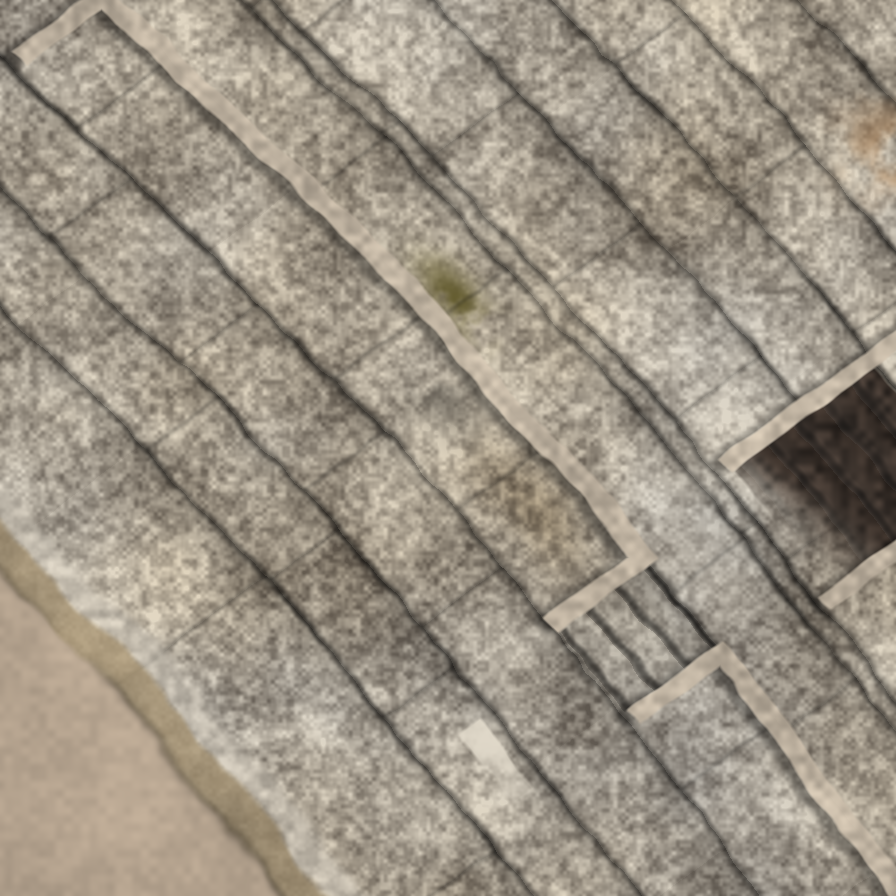
Give the GLSL for this texture, as a Shadertoy shader.

```glsl
const float TILT = 0.838;        // downward angle of the rows, radians
const float BEND = 0.09;         // curvature of the rows
const float SKEW = 0.10;         // lean of the cross walls
const float SOFT = 0.0022;       // worn softness of cut edges
const float GROOVE = 0.0048;     // half width of the row joints
const float SHADE = 0.022;       // reach of the shadow below each row
const float STAIR = 0.039;       // depth of one stair tread
const float SAND_EDGE = -0.462;
const vec3 STONE_DARK = vec3(0.39, 0.36, 0.325);
const vec3 STONE_LIGHT = vec3(0.81, 0.78, 0.725);
const vec3 CURB = vec3(0.75, 0.70, 0.63);
const vec3 SAND = vec3(0.71, 0.64, 0.56);
const vec3 OCHRE = vec3(0.61, 0.54, 0.42);
const vec3 MOSS = vec3(0.38, 0.35, 0.17);
const vec3 RUST = vec3(0.67, 0.49, 0.31);
const vec3 PIT = vec3(0.17, 0.14, 0.12);
const vec3 CHALK = vec3(0.88, 0.85, 0.79);

// Row joints, measured across the curve
const int ROWS = 10;
const float JOINTS[ROWS] = float[ROWS](-0.248, -0.153, -0.043, 0.086, 0.185,
                                       0.208, 0.332, 0.429, 0.523, 0.626);

// Raised curbs: start and end along, start and end across
const int CURBS = 7;
const vec4 CURB_BOX[CURBS] = vec4[CURBS](
    vec4(-0.64, 0.238, 0.074, 0.097), vec4(0.358, 2.0, 0.072, 0.095),
    vec4(0.217, 0.239, -0.043, 0.097), vec4(0.355, 0.377, -0.036, 0.095),
    vec4(0.189, 0.209, 0.222, 0.70), vec4(0.378, 0.399, 0.214, 0.70),
    vec4(-0.652, -0.630, -0.030, 0.090));

float hash(vec2 p) {
    return fract(sin(dot(p, vec2(127.1, 311.7))) * 43758.5453);
}

float noise(vec2 p) {
    vec2 i = floor(p), f = fract(p);
    f = f * f * (3.0 - 2.0 * f);
    return mix(mix(hash(i), hash(i + vec2(1, 0)), f.x),
               mix(hash(i + vec2(0, 1)), hash(i + vec2(1, 1)), f.x), f.y);
}

float fbm(vec2 p) {
    float sum = 0.0, amp = 0.533;
    for (int i = 0; i < 4; i++) {
        sum += amp * noise(p);
        p = mat2(1.6, 1.2, -1.2, 1.6) * p + 7.3;
        amp *= 0.5;
    }
    return sum;
}

float band(float x, float lo, float hi, float soft) {
    return smoothstep(lo - soft, lo + soft, x) * (1.0 - smoothstep(hi - soft, hi + soft, x));
}

float curbMask(vec2 q, float soft) {
    float m = 0.0;
    for (int i = 0; i < CURBS; i++) {
        vec4 b = CURB_BOX[i];
        m = max(m, band(q.x, b.x, b.y, soft) * band(q.y, b.z, b.w, soft));
    }
    return m;
}

float blob(vec2 q, vec2 centre, vec2 size) {
    vec2 d = (q - centre) / size;
    return exp(-dot(d, d));
}

void mainImage(out vec4 fragColor, in vec2 fragCoord) {
    vec2 uv = fragCoord / iResolution.y;
    float soft = max(SOFT, 0.8 / iResolution.y);

    // Curved frame: q.x along the rows, q.y across them
    vec2 p = uv - 0.5;
    float along = dot(p, vec2(cos(TILT), -sin(TILT)));
    float across = dot(p, vec2(sin(TILT), cos(TILT))) + BEND * along * along;
    across += 0.010 * (noise(uv * 9.0) - 0.5) + 0.006 * (noise(uv * 45.0) - 0.5);
    vec2 q = vec2(along - SKEW * across + 0.004 * (noise(uv * 38.0 + 9.0) - 0.5), across);

    float patches = fbm(uv * 11.0);
    float grain = noise(uv * 105.0 + 3.0);
    float fine = noise(uv * 230.0);

    // Rows with joints and the shadow each casts on the one below
    float row = 0.0, groove = 0.0, shadow = 0.0;
    for (int i = 0; i < ROWS; i++) {
        float d = q.y - JOINTS[i];
        row += step(0.0, d);
        groove = max(groove, exp(-d * d / (GROOVE * GROOVE)));
        shadow = max(shadow, step(d, 0.0) * exp(d / SHADE));
    }
    groove *= 0.45 + 0.75 * noise(q * vec2(16.0, 5.0));

    // Blocks of uneven tone, split by faint cross joints
    float cell = q.x * 5.0 + hash(vec2(row, 4.0)) * 7.0;
    float crack = exp(-pow((fract(cell) - 0.5) / 0.016, 2.0)) * step(0.4, hash(vec2(floor(cell), row)));
    float tone = hash(vec2(floor(cell + 0.5), row + 20.0)) - 0.5;
    float value = 0.64 + 0.95 * (patches - 0.5) + 0.62 * (grain - 0.5) + 0.42 * (fine - 0.5) + 0.13 * tone;
    vec3 col = mix(STONE_DARK, STONE_LIGHT, clamp(value, 0.0, 1.15));
    col *= mix(vec3(0.98, 1.0, 1.035), vec3(1.03, 1.0, 0.94), fbm(uv * 5.0 + 31.0));

    // Stains, moss and rust
    float ragged = smoothstep(0.3, 0.65, fbm(uv * 24.0 + 5.0));
    col *= 1.0 - 0.32 * blob(q, vec2(-0.05, 0.03), vec2(0.055, 0.035)) * ragged;
    col *= 1.0 - vec3(0.14, 0.18, 0.25) * blob(q, vec2(0.12, 0.025), vec2(0.09, 0.04));
    col = mix(col, MOSS, 0.95 * blob(q, vec2(-0.13, 0.118), vec2(0.055, 0.025)) * ragged);
    col = mix(col, RUST, 0.65 * blob(q, vec2(0.03, 0.59), vec2(0.06, 0.05)) * ragged);
    col = mix(col, CHALK, 0.3 * blob(q, vec2(0.27, 0.135), vec2(0.06, 0.04)));
    col *= (1.0 - 0.18 * shadow) * (1.0 - 0.52 * groove) * (1.0 - 0.2 * crack);

    // Short stair and sunken passage
    float tread = fract(q.y / STAIR);
    float riser = band(tread, 0.02, 0.24, 0.1);
    float stair = band(q.x, 0.239, 0.355, soft) * band(q.y, -0.04, 0.085, soft);
    col *= 1.0 - stair * (0.12 + 0.42 * riser);
    float pit = band(q.x, 0.209, 0.378, soft) * band(q.y, 0.225, 0.425, soft);
    float depth = smoothstep(0.21, 0.29, q.y + 0.25 * (0.30 - q.x));
    vec3 pitCol = PIT * (0.75 + 0.9 * grain) * (1.0 - 0.4 * riser) + 0.06 * (1.0 - tread);
    col = mix(col, pitCol, pit * depth);

    // Chalky slab
    float slab = band(q.x, 0.265, 0.365, soft) * band(q.y, -0.199, -0.169, soft);
    col = mix(col, CHALK, slab * (0.45 + 0.5 * ragged));

    // Curbs with shaded feet
    float curb = curbMask(q, soft);
    float foot = curbMask(q + vec2(0.006, 0.012), soft * 3.0) * (1.0 - curb);
    col *= 1.0 - 0.33 * foot;
    col = mix(col, CURB * (0.80 + 0.24 * grain + 0.18 * patches), curb * 0.92);

    // Pale lip, ochre foot and sand floor
    float rim = q.y + 0.035 * (fbm(uv * 8.0 + 12.0) - 0.5);
    col = mix(col, STONE_LIGHT * (0.85 + 0.25 * grain), 0.7 * band(rim, -0.425, -0.393, 0.008));
    col = mix(col, OCHRE * (0.78 + 0.45 * patches), 0.8 * band(rim, -0.475, -0.425, 0.005));
    vec3 sandCol = SAND * (0.86 + 0.20 * patches + 0.09 * grain);
    col = mix(col, sandCol, 1.0 - smoothstep(SAND_EDGE - 0.006, SAND_EDGE + 0.004, rim));
    col *= 1.0 - 0.38 * exp(-pow((rim - SAND_EDGE) / 0.006, 2.0)) * noise(q * 13.0);

    fragColor = vec4(clamp(col, 0.0, 1.0), 1.0);
}
```
